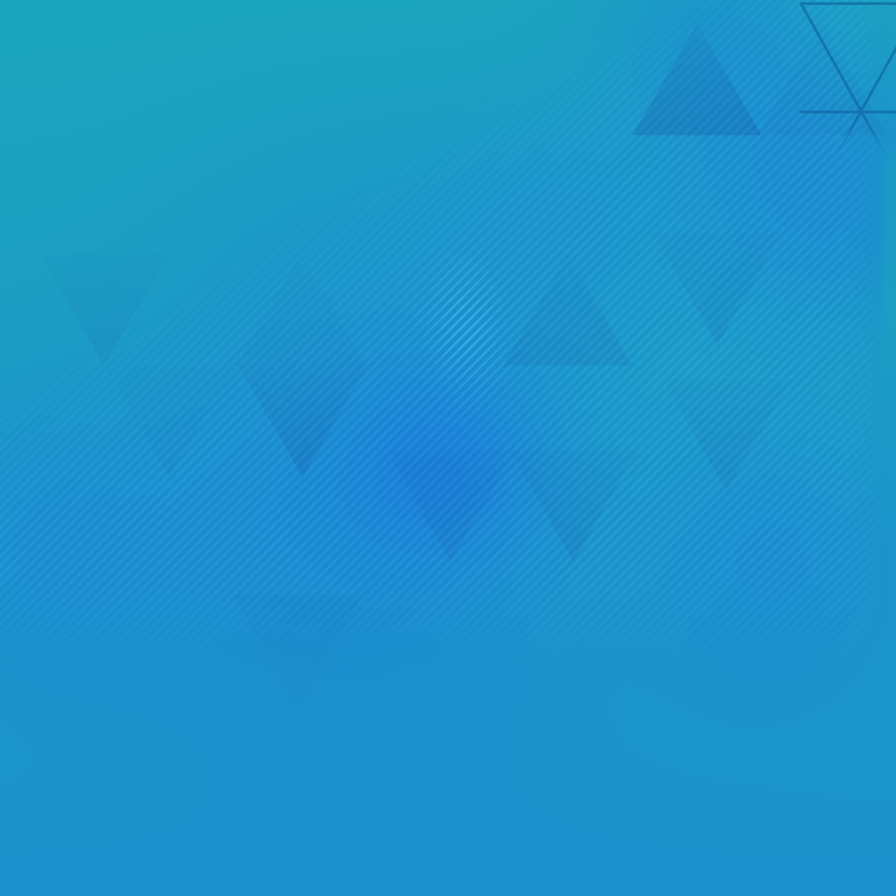
Reproduce this background procedurally as a Shadertoy shader.

```glsl
#define TEAL vec3(0.11, 0.66, 0.74)
#define BLUE vec3(0.10, 0.47, 0.86)
#define INK vec3(0.08, 0.40, 0.68)
#define LINE_INK vec3(0.05, 0.40, 0.63)
#define TRI_HEIGHT 0.125
#define TRI_HALF_BASE 0.072
#define HATCH_COUNT 77.0
#define HATCH_LIGHT 0.045
#define STROKE 0.0012

// Soft blue glows: centre, radius, strength
const vec4 glows[9] = vec4[9](
    vec4(0.50, 0.48, 0.11, 0.34), vec4(0.45, 0.45, 0.26, 0.20),
    vec4(0.04, 0.40, 0.15, 0.22), vec4(0.87, 0.39, 0.14, 0.25),
    vec4(0.92, 0.79, 0.16, 0.43), vec4(0.62, 0.76, 0.14, 0.22),
    vec4(0.80, 0.97, 0.14, 0.30), vec4(0.28, 0.44, 0.20, 0.15),
    vec4(0.40, 0.72, 0.20, 0.12));

// Triangles: base centre, direction (up or down), strength (negative: darker on top)
const vec4 triangles[12] = vec4[12](
    vec4(0.778, 0.849, 1.0, 0.42), vec4(0.338, 0.592, -1.0, 0.36),
    vec4(0.503, 0.498, -1.0, 0.24), vec4(0.640, 0.498, -1.0, 0.24),
    vec4(0.189, 0.592, -1.0, 0.10), vec4(0.634, 0.592, 1.0, 0.20),
    vec4(0.801, 0.740, -1.0, 0.20), vec4(0.811, 0.577, -1.0, 0.20),
    vec4(0.116, 0.717, -1.0, 0.16), vec4(0.918, 0.849, 1.0, 0.14),
    vec4(0.336, 0.592, 1.0, 0.09), vec4(0.333, 0.336, -1.0, -0.09));

float glowField(vec2 p) {
    float sum = 0.05 + 0.42 * (1.0 - p.y);
    for (int i = 0; i < 9; i++) {
        vec2 offset = (p - glows[i].xy) / glows[i].z;
        sum += glows[i].w * exp(-dot(offset, offset));
    }
    // Teal sliver at the right border
    float sliver = smoothstep(0.975, 0.995, p.x);
    return sum - 0.2 * sliver * smoothstep(0.55, 0.68, p.y) * smoothstep(0.85, 0.80, p.y);
}

float triangleShade(vec2 p, vec4 tri, float pixel) {
    float rise = (p.y - tri.y) * tri.z / TRI_HEIGHT;
    float side = (abs(p.x - tri.x) - TRI_HALF_BASE * (1.0 - rise)) * 0.866;
    float dist = max(side, -rise * TRI_HEIGHT);
    float inside = 1.0 - smoothstep(-pixel, pixel, dist);
    float topness = clamp(tri.z > 0.0 ? rise : 1.0 - rise, 0.0, 1.0);
    float fade = tri.w > 0.0 ? 1.0 - topness : topness;
    return inside * abs(tri.w) * mix(0.3, 1.0, fade);
}

float segment(vec2 p, vec2 a, vec2 b, float pixel) {
    vec2 ab = b - a;
    float along = clamp(dot(p - a, ab) / dot(ab, ab), 0.0, 1.0);
    float dist = length(p - a - ab * along);
    return 1.0 - smoothstep(STROKE - 0.5 * pixel, STROKE + pixel, dist);
}

// Fine diagonal strokes, with one brighter patch
float hatching(vec2 p) {
    float wave = 0.5 + 0.5 * cos(6.28318 * HATCH_COUNT * (p.x - p.y) * 1.2);
    float band = smoothstep(0.0, 0.3, 0.64 + 0.59 * p.x - p.y);
    band *= smoothstep(0.24, 0.38, p.y) * smoothstep(1.0, 0.93, p.x);
    vec2 patchOffset = (p - vec2(0.52, 0.635)) / vec2(0.035, 0.06);
    float bright = exp(-dot(patchOffset, patchOffset));
    return wave * wave * wave * (band + 2.0 * bright);
}

void mainImage(out vec4 fragColor, in vec2 fragCoord) {
    vec2 p = fragCoord / iResolution.xy;
    float pixel = 1.0 / iResolution.y;

    // Background and glows
    vec3 color = mix(TEAL, BLUE, clamp(glowField(p), 0.0, 1.0));

    // Shaded triangles
    for (int i = 0; i < 12; i++)
        color = mix(color, INK, triangleShade(p, triangles[i], pixel));

    color += HATCH_LIGHT * hatching(p) * vec3(0.8, 1.0, 0.9);

    // Crossing lines in the upper right corner
    vec2 crossing = vec2(0.961, 0.876);
    float lines = 0.0;
    for (int i = 0; i < 2; i++) {
        float lean = i == 0 ? -1.0 : 1.0;
        vec2 slope = vec2(lean * 0.067, 0.12);
        lines = max(lines, segment(p, crossing - 0.45 * slope, crossing + slope, pixel));
        float level = i == 0 ? 0.996 : 0.875;
        lines = max(lines, segment(p, vec2(0.894, level), vec2(1.01, level), pixel));
    }
    lines *= smoothstep(0.82, 0.875, p.y);
    color = mix(color, LINE_INK, 0.7 * lines);

    fragColor = vec4(color, 1.0);
}
```
